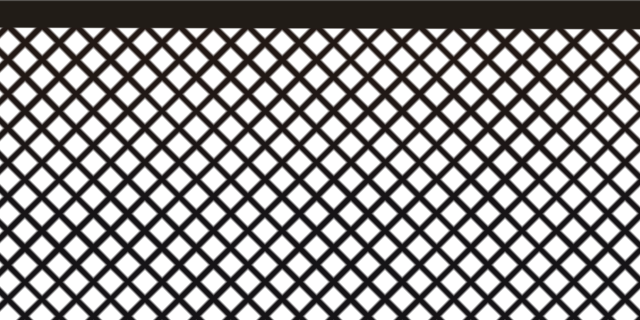
Give the GLSL for this pattern, as a WebGL 1 fragment shader.

```glsl
precision highp float;

uniform vec2 u_resolution;

// Lengths are fractions of canvas height; strand sizes are fractions of a cell side.
#define PITCH vec2(0.10716, 0.10677)
#define CELL_CENTRE vec2(0.0781, 0.8125)
#define STRAND_HALF 0.124
#define EDGE_SOFT 0.064
#define WIDTH_VARIATION 0.012
#define WANDER 0.012
#define RAIL_LEFT 0.0865
#define RAIL_RIGHT 0.0915
#define WARM_INK vec3(0.132, 0.094, 0.080)
#define COOL_INK vec3(0.082, 0.074, 0.086)
#define RAIL_INK vec3(0.130, 0.110, 0.092)

float hash(vec2 p) {
  p = fract(p * vec2(0.1731, 0.3193));
  p += dot(p, p.yx + 27.31);
  return fract(p.x * p.y * 17.3);
}

float noise(vec2 p) {
  vec2 i = floor(p);
  vec2 f = fract(p);
  f = f * f * (3.0 - 2.0 * f);
  float low = mix(hash(i), hash(i + vec2(1.0, 0.0)), f.x);
  float high = mix(hash(i + vec2(0.0, 1.0)), hash(i + vec2(1.0, 1.0)), f.x);
  return mix(low, high, f.y);
}

// Polynomial smooth minimum rounds the corners where strands cross.
float smoothMin(float a, float b, float k) {
  float h = max(k - abs(a - b), 0.0) / k;
  return min(a, b) - 0.25 * h * h * k;
}

// Distance to the nearest diagonal strand, in cell sides.
float latticeDistance(vec2 p) {
  vec2 q = (p - CELL_CENTRE) / PITCH;
  vec2 drift = vec2(noise(q * 0.6), noise(q * 0.6 + 31.7)) - 0.5;
  vec2 diagonal = vec2(q.x + q.y, q.x - q.y) + drift * WANDER * 2.0;
  vec2 toStrand = 0.5 - abs(fract(diagonal + 0.5) - 0.5);
  return smoothMin(toStrand.x, toStrand.y, 0.05);
}

void main() {
  vec2 p = gl_FragCoord.xy / u_resolution.y;
  float across = gl_FragCoord.x / u_resolution.x;
  float pixel = 1.0 / u_resolution.y;

  // Mesh, with slightly uneven strand widths
  float halfWidth = STRAND_HALF + (noise(p * 7.0 + 5.3) - 0.5) * 2.0 * WIDTH_VARIATION;
  float soft = max(EDGE_SOFT, pixel / PITCH.x);
  float gap = smoothstep(halfWidth - soft, halfWidth + soft, latticeDistance(p));
  vec3 ink = mix(COOL_INK, WARM_INK, smoothstep(0.25, 0.85, p.y));
  vec3 colour = mix(ink, vec3(1.0), gap);

  // Top rail, sloping slightly, with a pale upper rim
  float railEdge = 1.0 - mix(RAIL_LEFT, RAIL_RIGHT, across);
  float railSoft = max(0.003, pixel);
  float rail = smoothstep(railEdge - railSoft, railEdge + railSoft, p.y);
  colour = mix(colour, RAIL_INK, rail);
  float rim = smoothstep(0.996 - pixel * 0.5, 0.999, p.y);
  colour = mix(colour, vec3(0.40, 0.39, 0.38), rim * 0.8);

  gl_FragColor = vec4(colour, 1.0);
}
```
